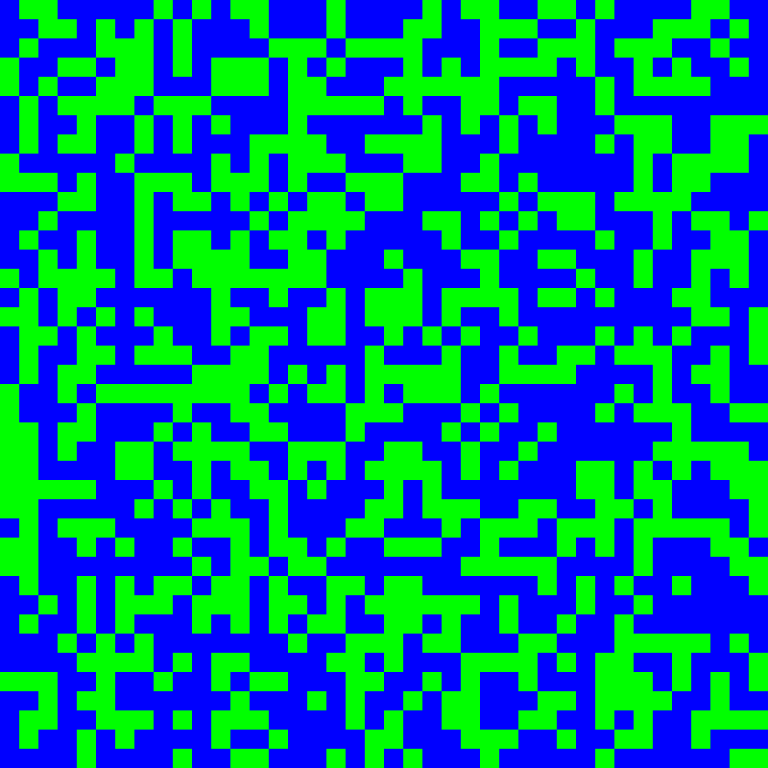
Reproduce this texture procedurally as a Shadertoy shader.

```glsl
// Integer hash of a cell, returns 0..1
float hashCell(vec2 cell) {
    uvec2 q = uvec2(ivec2(cell) + 64);
    uint h = q.x * 1597334677u ^ q.y * 3812015801u;
    h = (h ^ (h >> 16)) * 2146121005u;
    h = (h ^ (h >> 15)) * 2221713035u;
    h ^= h >> 16;
    return float(h >> 8) / 16777216.0;
}

// 1 for a green cell, 0 for a blue one
float greenCell(vec2 cell) {
    return step(hashCell(cell), 0.475);
}

void mainImage(out vec4 fragColor, in vec2 fragCoord) {
    // Grid of 40 cells across the canvas
    float pixelSize = 40.0 / iResolution.y;
    vec2 p = fragCoord * pixelSize;

    // Cells under the two opposite corners of the pixel
    vec2 lowCell = floor(p - 0.5 * pixelSize);
    vec2 highCell = floor(p + 0.5 * pixelSize);

    // Blend by the area of the pixel that each cell covers
    vec2 cover = clamp((p + 0.5 * pixelSize - highCell) / pixelSize, 0.0, 1.0);
    float bottom = mix(greenCell(lowCell), greenCell(vec2(highCell.x, lowCell.y)), cover.x);
    float top = mix(greenCell(vec2(lowCell.x, highCell.y)), greenCell(highCell), cover.x);
    float green = mix(bottom, top, cover.y);

    vec3 blueColor = vec3(0.0, 0.0, 1.0);
    vec3 greenColor = vec3(0.0, 1.0, 0.0);
    fragColor = vec4(mix(blueColor, greenColor, green), 1.0);
}
```
